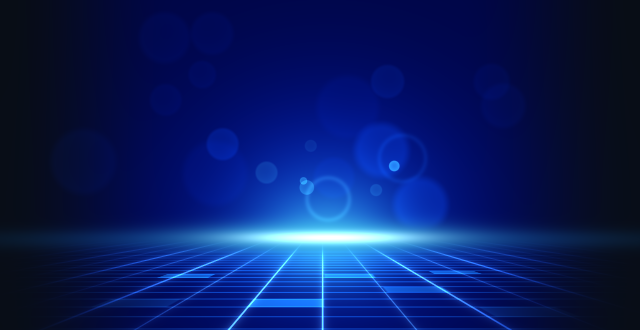
A Shadertoy shader for this background:

```glsl
// A glowing horizon over a dark perspective grid floor, with soft lens discs above.
// The light is a stack of gaussian auras; the floor comes from dividing by the
// distance below a vanishing point, which turns cells and rows into repeats.

const vec2 VANISH = vec2(0.008, 0.338);  // where the floor lines converge
const float HORIZON = 0.28;
const float LANE = 0.843;                // lane width on the floor
const float ROW = 0.37;                  // row depth on the floor
const float FIRST_ROW = 3.356;

const vec3 BLACK = vec3(0.03, 0.05, 0.085);
const vec3 NAVY  = vec3(0.0, 0.02, 0.27);
const vec3 ROYAL = vec3(0.0, 0.09, 0.66);
const vec3 AZURE = vec3(0.10, 0.42, 0.88);
const vec3 CYAN  = vec3(0.30, 0.84, 0.97);

float hash(float n) {
    return fract(sin(n * 12.9898) * 43758.5453);
}

// Elliptical gaussian light
float aura(vec2 p, vec2 centre, vec2 radius) {
    vec2 d = (p - centre) / radius;
    return exp(-dot(d, d));
}

// Antialiased stroke of a given half width
float stroke(float d, float halfWidth, float px) {
    return clamp((halfWidth - d) / px + 0.5, 0.0, 1.0);
}

// Soft lens disc, slightly brighter at its rim
float disc(vec2 p, vec2 centre, float radius, float soft) {
    float d = length(p - centre) / radius;
    return (1.0 - smoothstep(1.0 - soft, 1.0 + soft, d)) * (0.7 + 0.3 * d * d);
}

float ring(vec2 p, vec2 centre, float radius, float width) {
    float d = (length(p - centre) - radius) / width;
    return exp(-d * d);
}

// Lit floor tile, one lane wide and one row deep
float tile(vec2 cell, vec2 corner) {
    vec2 d = abs(cell - corner - 0.5);
    return (1.0 - smoothstep(0.48, 0.54, d.x)) * (1.0 - smoothstep(0.45, 0.55, d.y));
}

vec3 backdrop(vec2 p) {
    vec3 col = mix(NAVY, BLACK, smoothstep(0.42, 0.95, abs(p.x)));
    col = mix(col, ROYAL, 0.9 * aura(p, vec2(0.02, 0.36), vec2(0.47, 0.41)));
    float reach = p.y > HORIZON ? 0.22 : 0.15;
    col = mix(col, AZURE, 0.85 * aura(p, vec2(0.02, HORIZON), vec2(0.25, reach)));
    return mix(col, CYAN, 0.5 * aura(p, vec2(0.02, HORIZON), vec2(0.16, 0.11)));
}

vec3 lensDiscs(vec2 p) {
    float faint = 0.0;
    for (float i = 1.0; i < 11.0; i++) {
        vec2 c = vec2(1.8 * hash(i) - 0.9, 0.42 + 0.5 * hash(i + 31.0));
        faint += disc(p, c, 0.03 + 0.07 * hash(i + 67.0), 0.15);
    }
    vec3 light = vec3(0.0, 0.012, 0.05) * faint;
    // Wide blue discs
    float blue = disc(p, vec2(0.187, 0.545), 0.08, 0.2) + disc(p, vec2(0.305, 0.38), 0.08, 0.2)
               + 0.8 * disc(p, vec2(-0.295, 0.563), 0.048, 0.12)
               + 0.5 * disc(p, vec2(0.205, 0.753), 0.05, 0.12);
    light += vec3(0.01, 0.07, 0.17) * blue;
    // Small cyan discs
    float small = 1.6 * disc(p, vec2(0.225, 0.497), 0.016, 0.15)
                + disc(p, vec2(-0.05, 0.452), 0.011, 0.2) + 0.7 * disc(p, vec2(-0.04, 0.432), 0.022, 0.1)
                + 0.4 * disc(p, vec2(-0.162, 0.477), 0.033, 0.12)
                + 0.4 * disc(p, vec2(0.17, 0.424), 0.018, 0.15)
                + 0.25 * disc(p, vec2(-0.028, 0.558), 0.018, 0.15);
    light += vec3(0.10, 0.28, 0.20) * small;
    // Rings
    return light + vec3(0.05, 0.11, 0.08) * ring(p, vec2(0.025, 0.397), 0.064, 0.008)
                 + vec3(0.01, 0.05, 0.08) * ring(p, vec2(0.25, 0.52), 0.07, 0.008);
}

vec3 gridFloor(vec2 p, float px) {
    float drop = max(VANISH.y - p.y, 0.02);
    vec2 cell = vec2((p.x - VANISH.x) / (drop * LANE), (1.0 / drop - FIRST_ROW) / ROW);
    float sideFade = exp(-pow(abs(p.x) / 0.62, 4.0));
    float nearFade = smoothstep(0.055, 0.16, drop);

    // Converging lines, every second one bright
    float lane = floor(cell.x + 0.5);
    float slope = cell.x * LANE;
    float d = abs(cell.x - lane) * LANE * drop / sqrt(1.0 + slope * slope);
    float bright = 1.0 - 0.55 * mod(floor(abs(lane + 0.5)), 2.0);
    float core = stroke(d, 0.0012 + 0.004 * drop * bright, px);
    float halo = exp(-d / (0.004 + 0.02 * drop));
    vec3 lineColor = mix(vec3(0.45, 0.85, 1.0), vec3(0.10, 0.35, 1.0), smoothstep(0.2, 0.8, abs(p.x)));
    vec3 light = lineColor * bright * (0.7 * core + 0.3 * halo) * nearFade;

    // Rows across the floor
    float dRow = abs(cell.y - floor(cell.y + 0.5)) * ROW * drop * drop;
    light += vec3(0.08, 0.38, 0.62) * 0.75 * stroke(dRow, 0.0012, px) * nearFade;

    // Lit tiles
    float lit = 1.3 * tile(cell, vec2(-1.0, 1.0)) + tile(cell, vec2(0.05, 6.0))
              + 0.9 * tile(cell, vec2(1.05, 3.0)) + 1.2 * tile(cell, vec2(2.4, 7.0))
              + 1.2 * tile(cell, vec2(-3.3, 6.0)) + 0.5 * tile(cell, vec2(-3.1, 1.0))
              + 0.5 * tile(cell, vec2(2.1, 0.0));
    light += vec3(0.06, 0.27, 0.36) * lit;
    return light * sideFade;
}

void mainImage(out vec4 fragColor, in vec2 fragCoord) {
    float px = 1.0 / iResolution.y;
    vec2 p = vec2(fragCoord.x - 0.5 * iResolution.x, fragCoord.y) * px;

    float below = 1.0 - smoothstep(HORIZON - 0.02, HORIZON, p.y);
    vec3 col = backdrop(p);
    col += lensDiscs(p) * smoothstep(HORIZON, HORIZON + 0.06, p.y);
    col += gridFloor(p, px) * below;

    // Horizon flare, from wide haze to white core
    col = mix(col, vec3(0.08, 0.38, 0.66), 0.65 * aura(p, vec2(0.02, 0.275), vec2(0.78, 0.03)));
    col = mix(col, CYAN, 0.9 * aura(p, vec2(0.02, 0.28), vec2(0.36, 0.042)));
    col += vec3(0.75, 0.55, 0.4) * aura(p, vec2(0.03, 0.28), vec2(0.25, 0.018));
    fragColor = vec4(clamp(col, 0.0, 1.0), 1.0);
}
```
